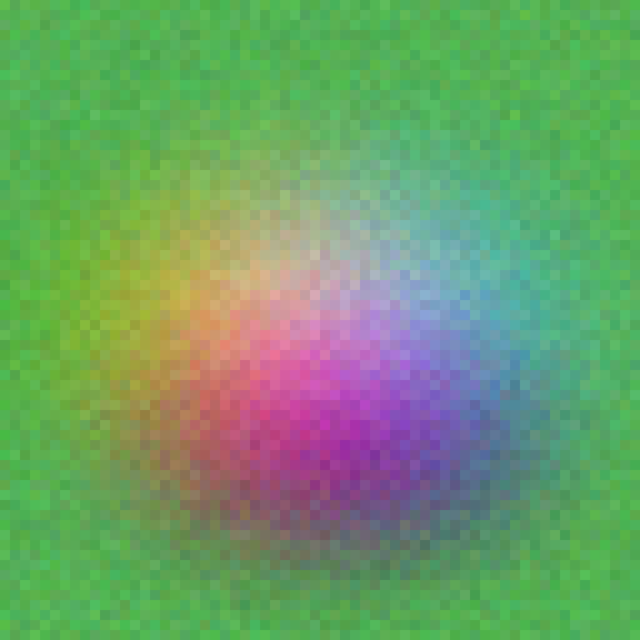
A three.js fragment shader for this background:

```glsl
varying vec2 vUv;

const float CELLS = 64.0;        // mosaic cells per side
const float EDGE_SOFTNESS = 0.12; // blend width between cells, in cells
const float GRAIN = 0.061;       // strength of the colour grain

const vec3 MEADOW = vec3(0.328, 0.695, 0.330);

// Each colour channel has its own wide, offset glow
const vec2 RED_CENTER = vec2(0.415, 0.470);
const vec2 RED_RADIUS = vec2(0.445);
const float RED_GAIN = 0.545;

const vec2 GREEN_CENTER = vec2(0.525, 0.297);
const vec2 GREEN_RADIUS = vec2(0.500, 0.322);
const float GREEN_LOSS = 0.475;

const vec2 BLUE_CENTER = vec2(0.625, 0.472);
const vec2 BLUE_RADIUS = vec2(0.450);
const float BLUE_GAIN = 0.48;

const vec2 OLIVE_CENTER = vec2(0.170, 0.520);
const vec2 OLIVE_RADIUS = vec2(0.340);
const float OLIVE_LOSS = 0.10;

// Three random values per cell
vec3 hash3(vec2 p) {
  vec3 q = fract(p.xyx * vec3(0.1031, 0.1030, 0.0973));
  q += dot(q, q.yxz + 33.33);
  return fract((q.xxy + q.yzz) * q.zyx);
}

float glow(vec2 p, vec2 center, vec2 radius) {
  return 1.0 - smoothstep(0.0, 1.0, length((p - center) / radius));
}

vec3 gradient(vec2 p) {
  vec3 color = MEADOW;
  color.r += RED_GAIN * glow(p, RED_CENTER, RED_RADIUS);
  color.g -= GREEN_LOSS * glow(p, GREEN_CENTER, GREEN_RADIUS);
  color.b += BLUE_GAIN * glow(p, BLUE_CENTER, BLUE_RADIUS);
  color.b -= OLIVE_LOSS * glow(p, OLIVE_CENTER, OLIVE_RADIUS);
  return color;
}

// Flat colour of one cell, with triangular grain
vec3 cellColor(vec2 cell) {
  cell = clamp(cell, 0.0, CELLS - 1.0);
  vec3 grain = hash3(cell + 7.0) + hash3(cell + 151.0) - 1.0;
  return gradient((cell + 0.5) / CELLS) + GRAIN * grain;
}

void main() {
  // Blend neighbouring cells only along their shared borders
  vec2 grid = vUv * CELLS - 0.5;
  vec2 cell = floor(grid);
  vec2 blend = clamp((fract(grid) - 0.5) / EDGE_SOFTNESS + 0.5, 0.0, 1.0);

  vec3 lower = mix(cellColor(cell), cellColor(cell + vec2(1.0, 0.0)), blend.x);
  vec3 upper = mix(cellColor(cell + vec2(0.0, 1.0)), cellColor(cell + 1.0), blend.x);

  gl_FragColor = vec4(clamp(mix(lower, upper, blend.y), 0.0, 1.0), 1.0);
}
```
